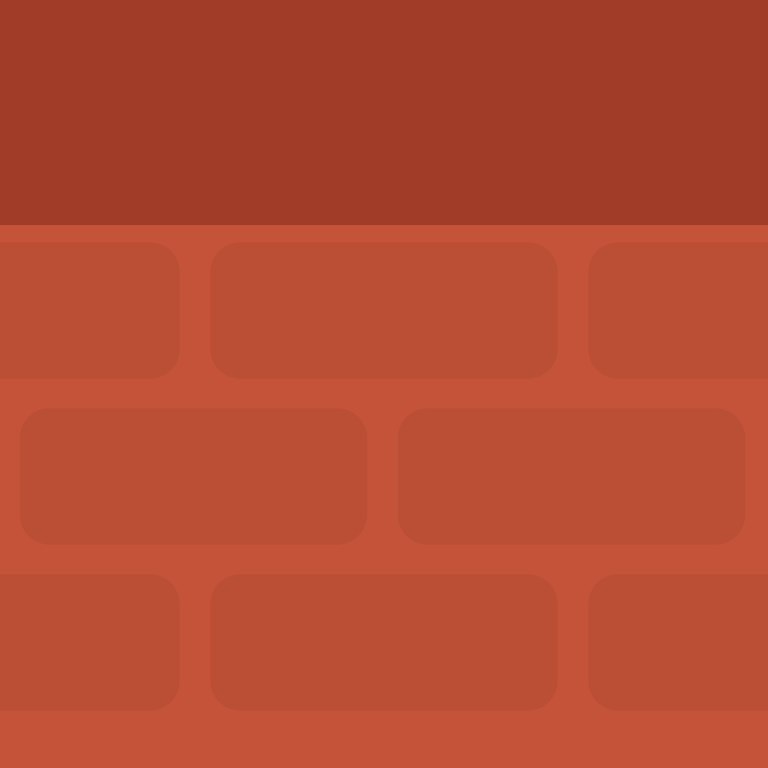
Write a Shadertoy shader that draws this pattern.

```glsl
const vec3 BAND_COLOR   = vec3(0.630, 0.235, 0.157);
const vec3 MORTAR_COLOR = vec3(0.773, 0.325, 0.227);
const vec3 BRICK_COLOR  = vec3(0.733, 0.310, 0.212);

const float BAND_BOTTOM = 0.707;
const float ROW_COUNT   = 3.0;
const vec2  PITCH       = vec2(0.4922, 0.2161);
const vec2  BRICK_SIZE  = vec2(0.4526, 0.1777);
const vec2  TOP_CENTER  = vec2(0.5, 0.5957);
const float ROW_SHIFT   = 0.2441;
const float CORNER      = 0.039;

float roundedBox(vec2 p, vec2 halfSize, float radius) {
    vec2 q = abs(p) - halfSize + radius;
    return length(max(q, 0.0)) + min(max(q.x, q.y), 0.0) - radius;
}

// Coverage of a shape whose signed distance is d
float coverage(float d, float pixel) {
    return clamp(0.5 - d / pixel, 0.0, 1.0);
}

// Signed distance to a running bond, rows counted downward
float brickDistance(vec2 p, vec2 pitch, vec2 size, float shift) {
    float row = clamp(floor(0.5 - p.y / pitch.y), 0.0, ROW_COUNT - 1.0);
    p.y += row * pitch.y;
    p.x -= mod(row, 2.0) * shift;
    p.x = (fract(p.x / pitch.x + 0.5) - 0.5) * pitch.x;
    return roundedBox(p, 0.5 * size, CORNER);
}

void mainImage(out vec4 fragColor, in vec2 fragCoord) {
    vec2 uv = fragCoord / iResolution.xy;
    float pixel = 1.0 / iResolution.y;

    // Bricks over mortar
    float bricks = brickDistance(uv - TOP_CENTER, PITCH, BRICK_SIZE, ROW_SHIFT);
    vec3 color = mix(MORTAR_COLOR, BRICK_COLOR, coverage(bricks, pixel));

    // Plain band along the top
    color = mix(color, BAND_COLOR, coverage(BAND_BOTTOM - uv.y, pixel));

    fragColor = vec4(color, 1.0);
}
```
